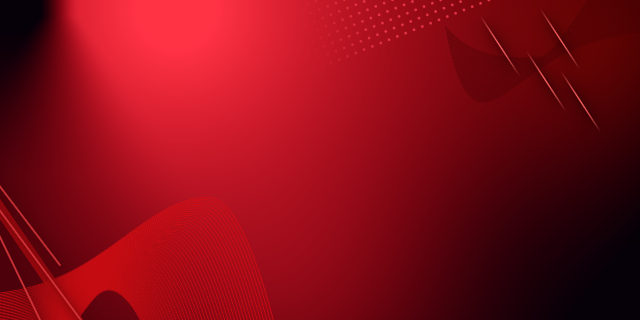
A Shadertoy shader for this background:

```glsl
// Deep red backdrop: an off-centre glow fading to black, two ribbons of fine
// curves, a tilted halftone patch and slanted light streaks. All positions are
// in canvas heights; soft light is built from radial falloffs and gaussians.

const vec3 RIBBON_RED = vec3(0.86, 0.05, 0.07);
const vec3 WINE       = vec3(0.25, 0.0, 0.015);
const vec3 DOT_PINK   = vec3(0.93, 0.22, 0.29);
const vec3 STREAK     = vec3(0.96, 0.36, 0.36);
const int  CURVES     = 42;

float bell(vec2 p, vec2 center, float radius) {
    vec2 d = (p - center) / radius;
    return exp(-dot(d, d));
}

// Antialiased stroke that dims instead of vanishing when thinner than a pixel.
float stroke(float dist, float halfWidth, float px) {
    float cover = clamp((halfWidth - dist) / px + 0.5, 0.0, 1.0);
    return cover * min(1.0, 2.0 * halfWidth / px + 0.25);
}

// Returns distance to the segment and the position along it.
vec2 segment(vec2 p, vec2 a, vec2 b) {
    vec2 ab = b - a;
    float h = clamp(dot(p - a, ab) / dot(ab, ab), 0.0, 1.0);
    return vec2(length(p - a - ab * h), h);
}

// Maps a brightness level to the red palette.
vec3 redRamp(float level) {
    return vec3(level, 0.2 * pow(level, 3.0), 0.033 + 0.235 * pow(level, 2.5));
}

vec3 backdrop(vec2 p) {
    float level = min(1.08 - 0.66 * distance(p, vec2(0.55, 0.97)), 1.0);
    level += 0.12 * bell(p, vec2(0.95, 0.02), 0.38);
    level += 0.20 * bell(p, vec2(1.98, 0.88), 0.38);
    level -= 0.06 * bell(p, vec2(1.60, 0.22), 0.30);
    // Shadow fanning downward from a point near the upper left.
    vec2 d = p - vec2(0.18, 0.95);
    float depth = max(-d.y, 0.0);
    float lit = smoothstep(-1.0, 1.0, d.x / (0.07 + 0.72 * depth));
    level = mix(min(0.5 * depth, 0.25), level, lit);
    vec3 color = redRamp(clamp(level, 0.025, 1.0));
    color.b *= 1.0 - 0.85 * bell(p, vec2(2.0, 0.95), 0.5);
    return color;
}

float halftone(vec2 p, float px) {
    const float pitch = 0.028;
    mat2 tilt = mat2(0.93, -0.37, 0.37, 0.93);
    vec2 q = tilt * (p - vec2(1.0, 0.775));
    vec2 cell = (fract(q / pitch) - 0.5) * pitch;
    float fade = smoothstep(-0.04, 0.25, q.x) * step(0.0, q.y);
    return stroke(length(cell), 0.0043, px) * fade;
}

// One curve of the lower ribbon: long left tail, steep right fall.
float crest(float x, float k) {
    float d = x - mix(0.651, 0.339, k);
    float top = mix(0.383, 0.094, k);
    float foot = mix(0.07, -0.10, k);
    float fall = d / mix(0.203, 0.10, k);
    float tail = d / mix(0.37, 0.12, k);
    return d > 0.0 ? top * (1.0 - fall * fall)
                   : foot + (top - foot) * exp(-tail * tail);
}

float crestLines(vec2 p, float px) {
    float mask = 0.0;
    for (int i = 0; i < CURVES; i++) {
        float k = float(i) / float(CURVES - 1);
        float y = crest(p.x, k);
        float slope = (crest(p.x + 0.002, k) - y) / 0.002;
        mask = max(mask, stroke(abs(p.y - y) / sqrt(1.0 + slope * slope), 0.0014, px));
    }
    return mask;
}

float crestFill(vec2 p, float px) {
    float inside = smoothstep(-px, px, crest(p.x, 0.0) - p.y)
                 * smoothstep(-px, px, p.y - crest(p.x, 1.0));
    return inside * mix(0.12, 0.8, smoothstep(0.68, 0.3, p.x)) * smoothstep(-0.05, 0.22, p.x);
}

// Dark hanging ribbon in the upper right.
float hangingRibbon(vec2 p, float px) {
    float u = max((p.x - 1.39) / 0.12, 0.0);
    float low = 0.92 - 0.24 * u * exp(1.0 - u);
    float high = 0.92 - 0.10 * u * 0.5 * exp(1.0 - u * 0.5) + 0.2 * smoothstep(1.68, 1.9, p.x);
    float t = (p.y - low) / max(high - low, 0.001);
    float inside = smoothstep(-px, px, p.y - low) * smoothstep(-px, px, high - p.y);
    float lines = 0.5 + 0.5 * cos(t * 6.2832 * 24.0);
    return inside * step(1.39, p.x) * (0.22 + 0.16 * lines);
}

void mainImage(out vec4 fragColor, in vec2 fragCoord) {
    float px = 1.0 / iResolution.y;
    vec2 p = fragCoord * px;
    vec3 color = backdrop(p);
    color = mix(color, DOT_PINK, 0.85 * halftone(p, px));
    color = mix(color, WINE, hangingRibbon(p, px));
    color = mix(color, RIBBON_RED, max(crestFill(p, px), 0.8 * crestLines(p, px)));

    // Tapered streaks with a soft shadow, upper right.
    vec2 centers[4] = vec2[4](vec2(1.562, 0.857), vec2(1.75, 0.878),
                              vec2(1.706, 0.747), vec2(1.815, 0.682));
    for (int i = 0; i < 4; i++) {
        vec2 reach = vec2(0.062, -0.095);
        vec2 s = segment(p, centers[i] - reach, centers[i] + reach);
        float taper = sin(3.1416 * s.y);
        color *= 1.0 - 0.35 * taper * exp(-s.x * 50.0);
        color = mix(color, STREAK, taper * stroke(s.x, 0.0022, px));
    }

    // Wide red bar and its light edges, lower left.
    float bar = segment(p, vec2(-0.03, 0.39), vec2(0.26, -0.03)).x;
    color = mix(color, RIBBON_RED * 0.85, 0.8 * stroke(bar, 0.018, px));
    for (int i = 0; i < 3; i++) {
        float n = float(i);
        vec2 a = vec2(-0.01, 0.43 - 0.075 * n);
        vec2 b = i == 0 ? vec2(0.187, 0.172) : vec2(0.39 - 0.13 * n, -0.01);
        vec2 s = segment(p, a, b);
        color = mix(color, WINE, 0.35 * exp(-s.x * 45.0));
        color = mix(color, STREAK * vec3(0.9, 0.6, 0.65), 0.85 * stroke(s.x, 0.003, px));
    }
    fragColor = vec4(clamp(color, 0.0, 1.0), 1.0);
}
```
